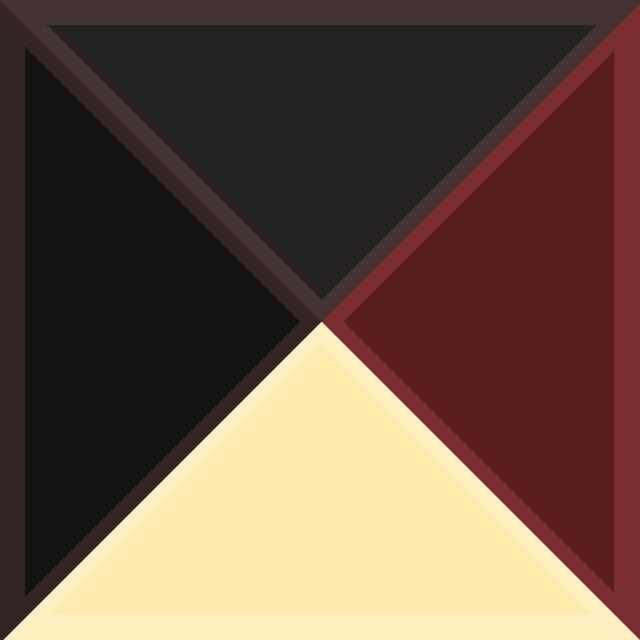
This background is drawn by a Shadertoy shader. Its source:

```glsl
const vec2 CENTER = vec2(0.5026, 0.4974);     // where the four wedges meet
const vec2 PANEL_MIN = vec2(0.0391, 0.0404);  // rectangle that clips the panels
const vec2 PANEL_MAX = vec2(0.9596, 0.9609);
const float SEAM_WIDTH = 0.0239;              // frame width along each diagonal

const vec3 TOP_FRAME = vec3(0.263, 0.200, 0.200);
const vec3 TOP_PANEL = vec3(0.141, 0.133, 0.125);
const vec3 LEFT_FRAME = vec3(0.196, 0.141, 0.141);
const vec3 LEFT_PANEL = vec3(0.075, 0.075, 0.067);
const vec3 RIGHT_FRAME = vec3(0.478, 0.176, 0.184);
const vec3 RIGHT_PANEL = vec3(0.349, 0.114, 0.114);
const vec3 BOTTOM_FRAME = vec3(1.000, 0.941, 0.761);
const vec3 BOTTOM_PANEL = vec3(1.000, 0.922, 0.686);

// Coverage of the positive side of a signed distance
float coverage(float dist, float pixel) {
    return clamp(dist / pixel + 0.5, 0.0, 1.0);
}

// Positive inside the rectangle, negative outside
float insideRect(vec2 p, vec2 lo, vec2 hi) {
    vec2 d = min(p - lo, hi - p);
    return min(d.x, d.y);
}

void mainImage(out vec4 fragColor, in vec2 fragCoord) {
    vec2 uv = fragCoord / iResolution.xy;
    float pixel = 1.0 / min(iResolution.x, iResolution.y);

    // Signed distances to the rising and falling diagonals
    vec2 p = uv - CENTER;
    vec2 diagonal = vec2(p.y - p.x, p.x + p.y) * inversesqrt(2.0);

    // Panels lie inside both the seams and the outer frame
    float seam = min(abs(diagonal.x), abs(diagonal.y)) - SEAM_WIDTH;
    float inset = min(seam, insideRect(uv, PANEL_MIN, PANEL_MAX));
    float panel = coverage(inset, pixel);

    vec3 top = mix(TOP_FRAME, TOP_PANEL, panel);
    vec3 left = mix(LEFT_FRAME, LEFT_PANEL, panel);
    vec3 right = mix(RIGHT_FRAME, RIGHT_PANEL, panel);
    vec3 bottom = mix(BOTTOM_FRAME, BOTTOM_PANEL, panel);

    // Choose the wedge by the side of each diagonal
    float aboveRising = coverage(diagonal.x, pixel);
    float aboveFalling = coverage(diagonal.y, pixel);
    vec3 lower = mix(bottom, left, aboveRising);
    vec3 upper = mix(right, top, aboveRising);
    fragColor = vec4(mix(lower, upper, aboveFalling), 1.0);
}
```
